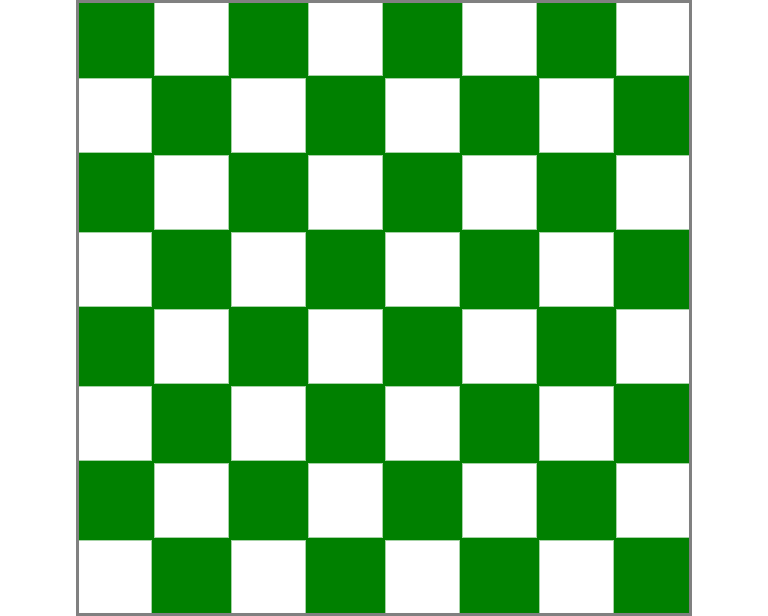
This pattern is drawn by a WebGL 1 fragment shader. Its source:

```glsl
precision highp float;
// Green and white checkerboard of 8 by 8 squares in a thin grey frame.

uniform vec2 u_resolution;

// Lengths are fractions of the canvas height.
const float CELLS = 8.0;            // squares along each side
const float BOARD_SIZE = 1.0;       // side of the board, frame included
const float FRAME_WIDTH = 0.0049;   // grey border, drawn inward
const float GREEN_OUTLINE = 0.0022; // overlap of green onto white squares

const vec3 WHITE = vec3(1.0);
const vec3 GREEN = vec3(0.0, 0.502, 0.0);
const vec3 GREY = vec3(0.502);

// Signed distance to an axis-aligned square centred at the origin.
float squareDistance(vec2 p, float halfSide) {
  vec2 a = abs(p);
  return max(a.x, a.y) - halfSide;
}

// Coverage of a shape, smoothed over one pixel.
float coverage(float dist, float pixel) {
  return clamp(0.5 - dist / pixel, 0.0, 1.0);
}

// Alternating squares, with the lower left one white.
vec3 checkerboard(vec2 p, float pixel) {
  float cellSize = BOARD_SIZE / CELLS;
  vec2 grid = (p + 0.5 * BOARD_SIZE) / cellSize;
  vec2 cell = floor(grid);
  vec2 local = (fract(grid) - 0.5) * cellSize;
  float isWhite = 1.0 - mod(cell.x + cell.y, 2.0);
  float whiteDist = squareDistance(local, 0.5 * cellSize - GREEN_OUTLINE);
  return mix(GREEN, WHITE, isWhite * coverage(whiteDist, pixel));
}

void main() {
  float pixel = 1.0 / u_resolution.y;
  vec2 p = (gl_FragCoord.xy - 0.5 * u_resolution) * pixel;

  // Layers: background, frame, then squares inside the frame.
  float boardDist = squareDistance(p, 0.5 * BOARD_SIZE);
  vec3 color = mix(WHITE, GREY, coverage(boardDist, pixel));
  float inside = coverage(boardDist + FRAME_WIDTH, pixel);
  color = mix(color, checkerboard(p, pixel), inside);

  gl_FragColor = vec4(color, 1.0);
}
```
